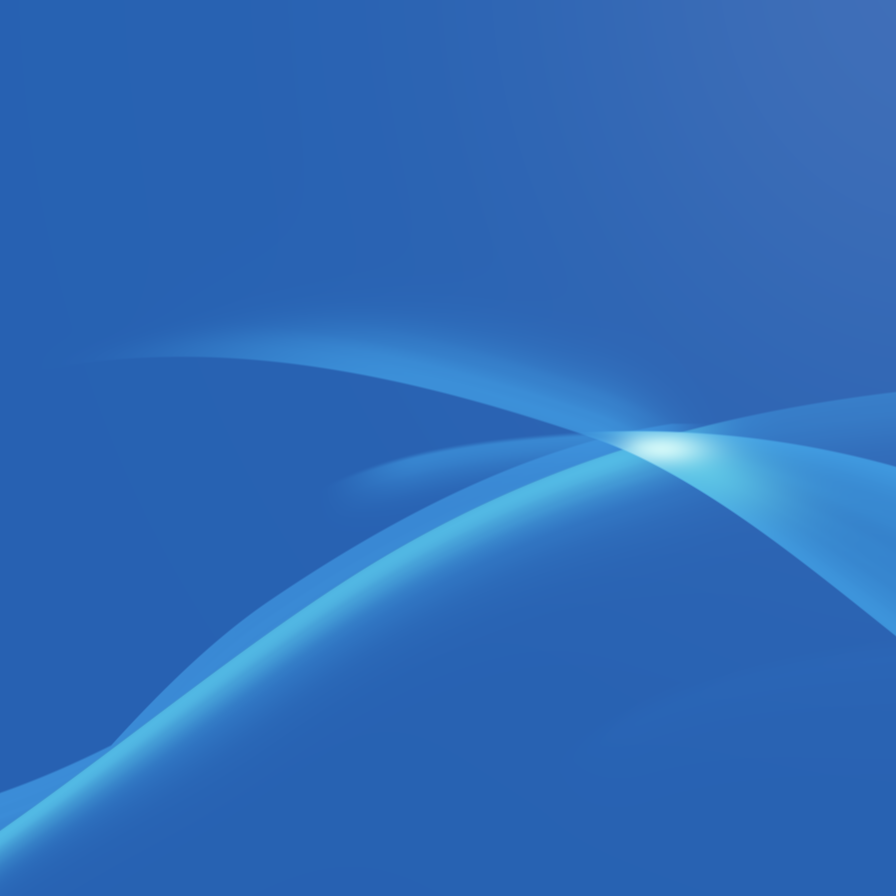
This background is drawn by a three.js fragment shader. Its source:

```glsl
varying vec2 vUv;

float hash(vec2 p) {
  vec3 q = fract(p.xyx * vec3(0.1031, 0.1030, 0.0973));
  q += dot(q, q.yzx + 33.33);
  return fract((q.x + q.y) * q.z);
}

float noise(vec2 p) {
  vec2 i = floor(p), f = fract(p);
  f = f * f * (3.0 - 2.0 * f);
  float low = mix(hash(i), hash(i + vec2(1.0, 0.0)), f.x);
  float high = mix(hash(i + vec2(0.0, 1.0)), hash(i + 1.0), f.x);
  return mix(low, high, f.y);
}

// Hermite arc between two knots holding x, y and slope
float arc(float x, vec3 p, vec3 q) {
  float span = q.x - p.x;
  float t = clamp((x - p.x) / span, 0.0, 1.0), s = 1.0 - t;
  return s * s * (1.0 + 2.0 * t) * p.y + t * t * (3.0 - 2.0 * t) * q.y
       + span * t * s * (s * p.z - t * q.z);
}

float path(float x, vec3 a, vec3 b, vec3 c) {
  return x < b.x ? arc(x, a, b) : arc(x, b, c);
}

float inside(float d) {
  return smoothstep(-0.0017, 0.0017, d);
}

// Fine fibres that follow a ribbon edge
float fibres(float d, float x, float seed) {
  float n = 0.0;
  for (int i = 0; i < 3; i++) {
    float scale = exp2(float(i));
    n += noise(vec2(x * 3.0 + seed, d * 75.0 * scale + seed)) / scale;
  }
  return 0.82 + 0.2 * n / 1.75;
}

float glow(vec2 p, vec2 center, vec2 size) {
  vec2 q = (p - center) / size;
  return exp(-dot(q, q));
}

void main() {
  vec2 p = vUv;
  float x = p.x, y = p.y;
  vec3 skyBlue = vec3(0.25, 0.60, 0.88);
  vec3 cyan = vec3(0.36, 0.80, 0.93);

  // Backdrop with a pale upper right corner
  vec3 color = vec3(0.153, 0.382, 0.698);
  color = mix(color, vec3(0.25, 0.435, 0.722), glow(p, vec2(1.05), vec2(0.46, 0.55)));
  float faint = arc(x, vec3(0.60, 0.14, 0.75), vec3(1.0, 0.28, 0.1)) - y;
  color += vec3(0.004, 0.015, 0.018) * smoothstep(-0.01, 0.02, faint)
         * exp(-max(faint, 0.0) / 0.04) * smoothstep(0.60, 0.72, x);

  // Ribbon edges
  float archY = path(x, vec3(0.04, 0.586, 0.2), vec3(0.66, 0.512, -0.34), vec3(1.0, 0.29, -0.8));
  float sweepY = path(x, vec3(0.0, 0.073, 0.7), vec3(0.39, 0.355, 0.64), vec3(1.0, 0.5625, 0.12));
  float leafY = path(x, vec3(0.35, 0.452, 0.5), vec3(0.62, 0.515, 0.08), vec3(1.0, 0.479, -0.28));
  float veilY = x < 0.124
    ? arc(x, vec3(0.0, 0.115, 0.35), vec3(0.124, 0.168, 0.5))
    : path(x, vec3(0.124, 0.168, 1.1), vec3(0.3, 0.329, 0.68), vec3(0.75, 0.527, 0.15));
  float arch = y - archY, sweep = sweepY - y, leaf = leafY - y, veil = veilY - y;

  // Upper arch, fading upward
  float archWidth = mix(0.014, 0.062, smoothstep(0.05, 0.6, x));
  float archLight = inside(arch) * exp(-pow(max(arch, 0.0) / archWidth, 2.0))
                  * smoothstep(0.04, 0.46, x) * (1.0 - smoothstep(0.67, 0.83, x));
  color = mix(color, skyBlue, 0.92 * archLight * fibres(arch, x, 3.0));
  float mist = smoothstep(-0.002, 0.02, arch) * exp(-max(arch, 0.0) / 0.045);
  color = mix(color, skyBlue, 0.16 * mist * smoothstep(0.08, 0.4, x) * (1.0 - smoothstep(0.7, 0.84, x)));

  // Short leaf, fading downward
  float leafLight = smoothstep(-0.002, 0.005, leaf) * exp(-pow(max(leaf, 0.0) / 0.035, 2.0))
                  * smoothstep(0.35, 0.47, x) * (1.0 - smoothstep(0.66, 0.74, x));
  color = mix(color, skyBlue, 0.72 * leafLight * fibres(leaf, x, 11.0));

  // Translucent veil above the sweep
  float veilLight = inside(veil) * inside(-sweep) * (1.0 - smoothstep(0.72, 0.8, x));
  color = mix(color, vec3(0.25, 0.59, 0.88), 0.82 * veilLight * fibres(veil, x, 17.0));

  // Main sweep, fading downward
  float depth = max(sweep, 0.0);
  float sweepWidth = mix(0.042, 0.065, smoothstep(0.0, 0.3, x));
  float sweepLight = inside(sweep) * exp(-pow(depth / sweepWidth, 1.7));
  float sweepAlpha = mix(0.95, 0.5, smoothstep(0.68, 0.88, x));
  vec3 sweepTint = mix(cyan, skyBlue, smoothstep(0.012, 0.07, depth));
  sweepTint = mix(sweepTint, skyBlue, smoothstep(0.74, 0.84, x));
  color = mix(color, sweepTint, sweepAlpha * sweepLight * fibres(sweep, x, 23.0));
  color = mix(color, skyBlue, 0.13 * inside(sweep) * exp(-depth / 0.06) * (1.0 - smoothstep(0.7, 0.9, x)));

  // Fan opening to the right of the crossing
  float fan = inside(arch) * inside(leaf) * smoothstep(0.63, 0.72, x);
  float across = clamp(arch / max(leafY - archY, 0.001), 0.0, 1.0);
  float rim = abs(across * 2.0 - 1.0);
  vec3 fanTint = mix(vec3(0.215, 0.535, 0.82), vec3(0.26, 0.63, 0.90), rim * rim);
  color = mix(color, fanTint, 0.93 * fan * fibres(across * 0.12, x, 31.0));

  // Glow where the ribbons cross
  vec2 tilted = vec2(x, y + 0.3 * (x - 0.74));
  color = mix(color, vec3(0.40, 0.83, 0.92), 0.8 * fan * glow(tilted, vec2(0.78, 0.49), vec2(0.095, 0.045)));
  color = mix(color, vec3(0.86, 0.99, 0.98), 0.9 * fan * glow(p, vec2(0.738, 0.499), vec2(0.052, 0.019)));

  gl_FragColor = vec4(color, 1.0);
}
```
